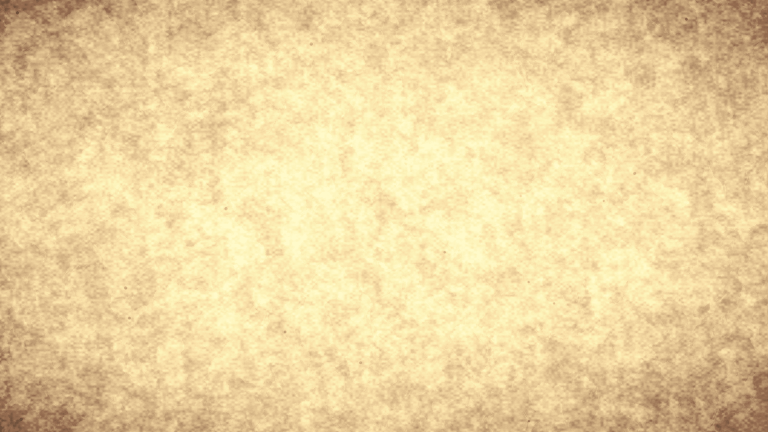
Reproduce this texture procedurally as a WebGL 2 fragment shader.

```glsl
#version 300 es
precision highp float;
// Aged parchment: mottled cream plaster, worn flakes, faint creases and a brown vignette.

uniform vec2 u_resolution;
out vec4 outColor;

// Tone scale: 0 is deep brown, 5 is cream, 6 is the brightest highlight
const int TONE_COUNT = 7;
const vec3 PALETTE[TONE_COUNT] = vec3[TONE_COUNT](
    vec3(0.58, 0.42, 0.31), vec3(0.71, 0.57, 0.42), vec3(0.82, 0.69, 0.51),
    vec3(0.91, 0.79, 0.59), vec3(0.98, 0.88, 0.66), vec3(0.99, 0.95, 0.72),
    vec3(1.00, 0.98, 0.79));
const float CENTER_TONE = 5.05;
const float VIGNETTE_DEPTH = 2.2;
const float VIGNETTE_POWER = 2.6;
const float CLOUD_AMOUNT = 1.7;
const float FLAKE_AMOUNT = 0.6;
const float STREAK_AMOUNT = 0.8;
const float MOTTLE_AMOUNT = 2.5;
const float GRAIN_AMOUNT = 1.5;
const float CREASE_AMOUNT = 0.7;
const float SPECK_CELLS = 16.0;
const float SPECK_CHANCE = 0.03;

// Soft stains: centre x, y in canvas heights, then radius
const int STAIN_COUNT = 5;
const vec3 STAINS[STAIN_COUNT] = vec3[STAIN_COUNT](
    vec3(0.45, 0.66, 0.13), vec3(1.30, 0.15, 0.14), vec3(1.22, 0.93, 0.14),
    vec3(0.20, 0.42, 0.12), vec3(0.90, 0.50, 0.07));
const float STAIN_AMOUNT = 0.35;

float hash(vec2 p) {
    return fract(sin(dot(p, vec2(127.1, 311.7))) * 43758.5453);
}

float valueNoise(vec2 p) {
    vec2 cell = floor(p);
    vec2 f = fract(p);
    f = f * f * (3.0 - 2.0 * f);
    return mix(mix(hash(cell), hash(cell + vec2(1.0, 0.0)), f.x),
               mix(hash(cell + vec2(0.0, 1.0)), hash(cell + vec2(1.0, 1.0)), f.x), f.y);
}

float fbm(vec2 p) {
    float sum = 0.0;
    float weight = 0.5;
    for (int i = 0; i < 5; i++) {
        sum += weight * valueNoise(p);
        p = mat2(1.6, 1.2, -1.2, 1.6) * p + 17.3;
        weight *= 0.55;
    }
    return sum / 1.055;
}

float segmentDistance(vec2 p, vec2 a, vec2 b) {
    vec2 ab = b - a;
    return length(p - a - ab * clamp(dot(p - a, ab) / dot(ab, ab), 0.0, 1.0));
}

// One rare dark dot per cell, round and randomly placed
float specks(vec2 p) {
    vec2 grid = p * SPECK_CELLS;
    vec2 cell = floor(grid);
    vec2 offset = 0.2 + 0.6 * vec2(hash(cell + 3.1), hash(cell + 8.7));
    float radius = 0.01 + 0.025 * hash(cell + 5.3);
    float edge = 1.5 * SPECK_CELLS / u_resolution.y;
    float dotMask = 1.0 - smoothstep(radius, radius + edge, length(fract(grid) - offset));
    return dotMask * step(hash(cell), SPECK_CHANCE);
}

vec3 paletteAt(float tone) {
    vec3 color = PALETTE[0] * mix(0.75, 1.0, smoothstep(-1.5, 0.0, tone));
    for (int i = 1; i < TONE_COUNT; i++) {
        color = mix(color, PALETTE[i], clamp(tone - float(i - 1), 0.0, 1.0));
    }
    return color;
}

void main() {
    vec2 uv = gl_FragCoord.xy / u_resolution;
    vec2 p = gl_FragCoord.xy / u_resolution.y;

    // Vignette
    float radius = length(uv * 2.0 - 1.0);
    float tone = CENTER_TONE - VIGNETTE_DEPTH * pow(radius, VIGNETTE_POWER);

    // Warped clouds and vertical streaks
    vec2 warp = vec2(fbm(p * 12.0), fbm(p * 12.0 + 31.7)) - 0.5;
    vec2 warped = p + 0.08 * warp;
    float cloud = fbm(warped * vec2(16.0, 13.0) + 4.0);
    tone += CLOUD_AMOUNT * (cloud - 0.5);
    tone += STREAK_AMOUNT * (fbm(warped * vec2(28.0, 8.0) + 60.0) - 0.5);

    // Worn flakes with crisp ragged edges
    float flake = fbm(warped * 22.0 + 90.0);
    tone += FLAKE_AMOUNT * (smoothstep(0.46, 0.54, flake) - 0.5);

    // Stains and creases broken up by the paper
    for (int i = 0; i < STAIN_COUNT; i++) {
        vec2 d = (p + 0.1 * warp - STAINS[i].xy) / STAINS[i].z;
        tone -= STAIN_AMOUNT * exp(-dot(d, d));
    }
    vec2 bent = p + 0.05 * warp;
    float crease = min(segmentDistance(bent, vec2(0.86, 0.43), vec2(0.92, 0.54)),
                       segmentDistance(bent, vec2(0.93, 0.51), vec2(1.06, 0.54)));
    tone -= CREASE_AMOUNT * exp(-crease * crease * 8000.0) * (0.4 + cloud);

    // Fine mottling, grain and specks
    tone += MOTTLE_AMOUNT * (fbm(p * vec2(48.0, 60.0) + 7.0) - 0.5);
    tone += GRAIN_AMOUNT * (valueNoise(p * vec2(150.0, 190.0)) - 0.5);
    tone -= 2.0 * specks(p);

    outColor = vec4(paletteAt(tone), 1.0);
}
```
